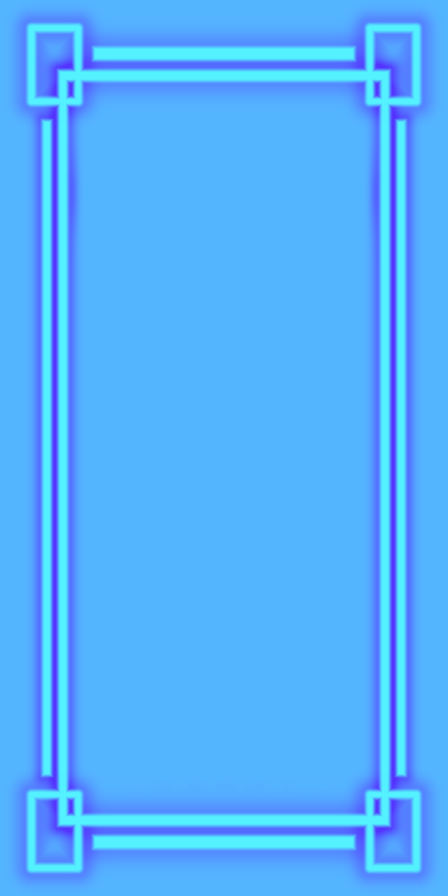
Give the GLSL for this texture map, as a WebGL 1 fragment shader.

```glsl
precision highp float;
// Draws a glowing cyan double-line frame with square corners on a blue panel.
uniform vec2 u_resolution;

// The panel is 100 units wide and 200 units high.
const vec2 PANEL = vec2(100.0, 200.0);
const float BASE_GREEN = 0.71;
const float LINE_GREEN = 0.95;
const float MAX_SHADE = 0.51;
const float SOFTNESS = 0.65;

// Signed distance to a box given by two corners.
float boxDistance(vec2 p, vec2 low, vec2 high) {
  vec2 d = abs(p - 0.5 * (low + high)) - 0.5 * (high - low);
  return length(max(d, 0.0)) + min(max(d.x, d.y), 0.0);
}

// Signed distance to a rectangular outline of given half thickness.
float outlineDistance(vec2 p, vec2 center, vec2 halfSize, float halfLine) {
  return abs(boxDistance(p, center - halfSize, center + halfSize)) - halfLine;
}

float bell(float d, float width) {
  float t = max(d, 0.0) / width;
  return exp(-t * t);
}

// Returns line coverage in x and the violet halo in y.
vec2 stroke(float d, float haloWidth, float haloStrength) {
  float coverage = 1.0 - smoothstep(-SOFTNESS, SOFTNESS, d);
  return vec2(coverage, haloStrength * bell(d, haloWidth));
}

// Keeps the strongest coverage while the halos add up.
vec2 combine(vec2 a, vec2 b) {
  return vec2(max(a.x, b.x), a.y + b.y);
}

// Soft elliptical stain.
float smudge(vec2 p, vec2 center, vec2 radius) {
  return bell(length((p - center) / radius), 1.0);
}

// One quarter of the frame, with its corner at the origin.
vec2 frameQuarter(vec2 q) {
  float innerSide = boxDistance(q, vec2(12.95, 15.6), vec2(15.15, 120.0));
  float innerEnd = boxDistance(q, vec2(12.95, 15.6), vec2(70.0, 18.2));
  float outerSide = boxDistance(q, vec2(9.4, 26.8), vec2(11.5, 120.0));
  float outerEnd = boxDistance(q, vec2(20.8, 10.5), vec2(70.0, 13.5));
  float corner = outlineDistance(q, vec2(12.24, 14.45), vec2(5.2, 8.2), 0.95);

  vec2 ink = stroke(innerSide, 1.85, 0.30);
  ink = combine(ink, stroke(outerSide, 1.85, 0.30));
  ink = combine(ink, stroke(innerEnd, 3.4, 0.16));
  ink = combine(ink, stroke(outerEnd, 3.4, 0.16));
  return combine(ink, stroke(corner, 2.7, 0.20));
}

void main() {
  vec2 p = gl_FragCoord.xy / u_resolution * PANEL;
  vec2 folded = min(p, PANEL - p);
  vec2 ink = frameQuarter(folded);

  // Faint stains beside the upper sides and above the lower edge.
  float sideStain = 0.10 * smudge(vec2(folded.x, p.y), vec2(16.5, 157.0), vec2(1.1, 7.5));
  float ripple = 0.6 + 0.25 * sin(p.x * 0.9) + 0.15 * sin(p.x * 2.1 + p.y);
  float lowStain = 0.02 * ripple * smudge(p, vec2(48.0, 24.5), vec2(20.0, 1.5));

  float shade = min(ink.y + sideStain + lowStain, MAX_SHADE);
  float green = mix(BASE_GREEN - shade, LINE_GREEN, ink.x);
  gl_FragColor = vec4(0.33, green, 1.0, 1.0);
}
```
